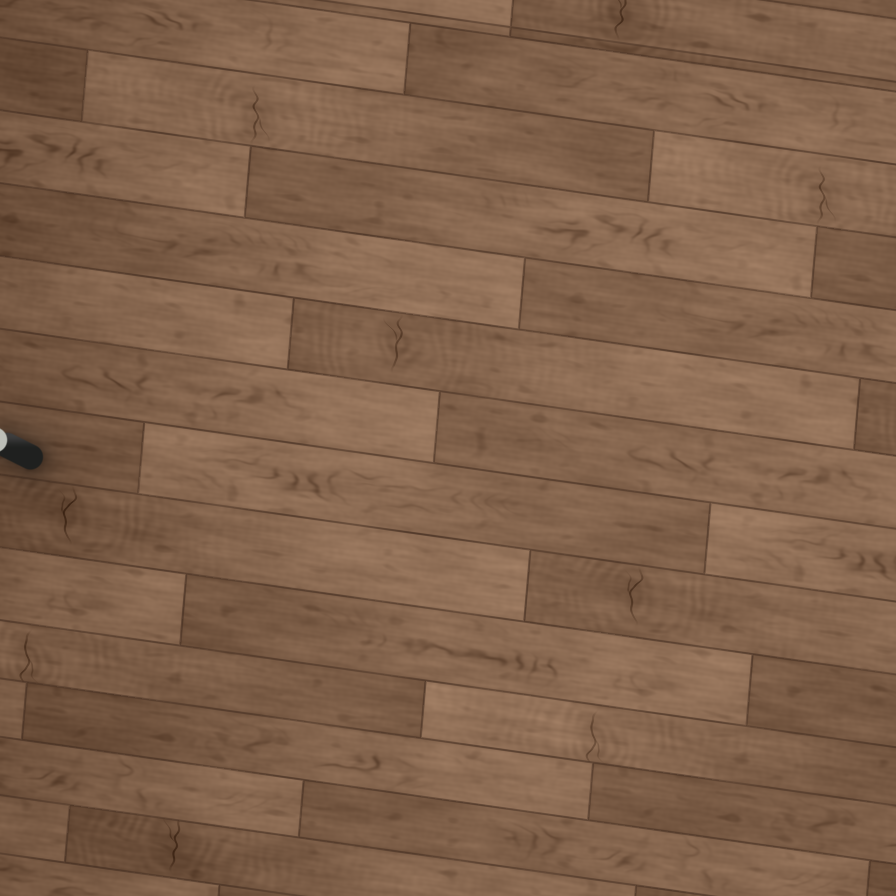
Give the GLSL for this texture, as a Shadertoy shader.

```glsl
// Brown wood-look plank floor, laid in slightly tilted staggered rows.
// Each row has its own print (oak figure or sawn rings with a crack), made from
// gradient noise and repeated on every board; seams and uneven light go on top.
#define TILT 0.142          // fall of the rows across the canvas
#define LEAN 0.085          // slant of the end joints
#define BOARD 0.632         // board length
#define PITCH 0.0813        // row height
#define LOW_PITCH 0.0651    // row height in the lowest rows
#define FIRST_SEAM 0.0313   // depth of the first full seam at mid canvas
#define SEAM 0.0019         // seam width
#define FADE 0.46           // tone change along one board
#define STRIP 0.011         // height of the narrow filler strip

const vec3 DARK = vec3(0.385, 0.275, 0.197);
const vec3 LIGHT = vec3(0.598, 0.465, 0.365);
const vec3 GROOVE = vec3(0.29, 0.20, 0.145);

// Joint position of each row; a negative sign marks a board turned end for end
const float JOINTS[16] = float[16](
    0.200, 0.576, 0.458, -0.098, 0.280, 0.586, 0.328, 0.491,
    -0.161, 0.592, 0.208, -0.475, 0.030, 0.339, 0.078, 0.245);

vec2 gradient(vec2 cell) {
    float a = 6.2832 * fract(sin(dot(cell, vec2(127.1, 311.7))) * 43758.5);
    return vec2(cos(a), sin(a));
}

float noise(vec2 p) {
    vec2 i = floor(p), f = fract(p), s = f * f * f * (f * (f * 6.0 - 15.0) + 10.0);
    vec2 e = vec2(1, 0);
    float low = mix(dot(gradient(i), f), dot(gradient(i + e), f - e), s.x);
    float high = mix(dot(gradient(i + e.yx), f - e.yx), dot(gradient(i + 1.0), f - 1.0), s.x);
    return mix(low, high, s.y);
}

float line(float dist, float width, float px) {
    return 1.0 - smoothstep(0.5 * width - 0.6 * px, 0.5 * width + 0.9 * px, abs(dist));
}

// Fine streaks, soft blotches and small dark flecks
float grain(vec2 q, vec2 seed) {
    float g = 0.24 * noise(q * vec2(9.0, 28.0) + seed);
    g += 0.22 * noise(q * vec2(12.0, 95.0) + seed.yx);
    g += 0.17 * noise(q * vec2(34.0, 210.0) + seed);
    return g - 0.3 * smoothstep(0.3, 0.6, noise(q * vec2(32.0, 75.0) - seed));
}

// Nested oak arches along the middle of the board
float oakFigure(vec2 q, vec2 seed, float middle) {
    float phase = 3.2 * noise(q * vec2(10.0, 24.0) + seed) + 24.0 * q.x
                + 900.0 * q.y * q.y + 0.5 * noise(q * vec2(45.0, 90.0) + seed);
    float arches = pow(0.5 + 0.5 * sin(6.2832 * phase), 3.0);
    vec2 fall = (q - vec2(middle, 0.008 * noise(q.xx * 9.0 + seed))) / vec2(0.15, 0.02);
    float patch_ = smoothstep(-0.25, 0.3, noise(q * vec2(13.0, 38.0) - seed));
    return -exp(-dot(fall, fall)) * patch_ * (0.65 * arches + 0.12);
}

// Sawn rings around a branching radial crack
float sawnRings(vec2 q, vec2 seed, float middle, float px) {
    vec2 d = q - vec2(middle, 0.006);
    float r = length(d * vec2(1.0, 0.8)) + 0.012 * noise(q * 28.0 + seed);
    float rings = sin(470.0 * r) * (0.4 + noise(q * vec2(20.0, 40.0) + seed));
    float tone = 0.17 * rings * exp(-r * 7.0) - 0.25 * exp(-r * r * 2200.0);
    float wander = 0.012 * noise(vec2(q.y * 60.0, seed.x));
    float crack = line(d.x - wander, 0.002, px) * smoothstep(0.036, 0.015, abs(d.y));
    float branch = line(d.x - wander + 0.65 * d.y, 0.0015, px)
                 * smoothstep(0.0, 0.006, d.y) * smoothstep(0.03, 0.01, d.y);
    return tone - 0.6 * crack - 0.4 * branch;
}

// Small dark castor with a pale hub, cut off by the left edge
vec3 castor(vec3 col, vec2 p, float px) {
    vec2 a = p - vec2(0.008, 0.503), b = vec2(0.026, -0.013);
    float d = length(a - b * clamp(dot(a, b) / dot(b, b), 0.0, 1.0)) - 0.014;
    float hub = length(p - vec2(-0.006, 0.509)) - 0.014;
    col *= 1.0 - 0.35 * exp(-max(d, 0.0) * 70.0);
    vec3 rubber = mix(vec3(0.12, 0.125, 0.12), vec3(0.24), smoothstep(-0.004, 0.012, a.y));
    col = mix(col, rubber, smoothstep(px, -px, d));
    return mix(col, vec3(0.74, 0.75, 0.72), smoothstep(px, -px, hub));
}

void mainImage(out vec4 fragColor, in vec2 fragCoord) {
    vec2 p = fragCoord / iResolution.y;
    float px = 1.0 / iResolution.y;

    // Row number and place within the row, measured downward
    float depth = 1.0 - p.y - TILT * (p.x - 0.5) - FIRST_SEAM;
    float bend = depth - 9.0 * PITCH;
    float pitch = bend > 0.0 ? LOW_PITCH : PITCH;
    float rows = 2.0 + (bend > 0.0 ? 9.0 + bend / LOW_PITCH : depth / PITCH);
    float row = floor(rows), down = (rows - row) * pitch;

    // Place within the board
    float joint = JOINTS[int(clamp(row, 0.0, 15.0))];
    bool turned = joint < 0.0;
    float along = mod(p.x + LEAN * down - abs(joint), BOARD);
    vec2 q = vec2(along, 0.5 * pitch - down);
    if (turned) q = vec2(BOARD - q.x, -q.y);

    // Wood tone: fade along the board, grain, print and room light
    vec2 seed = vec2(row * 17.3, row * 7.9 + 3.1);
    float tone = 0.58 + FADE * (smoothstep(-0.1, 1.0, q.x / BOARD) - 0.55);
    tone += grain(q, seed) + 0.07 * noise(p * 150.0);
    bool sawn = mod(3.0 * row + 7.0, 8.0) < 3.0;
    tone += sawn ? sawnRings(q, seed, turned ? BOARD - 0.19 : 0.12, px)
                 : oakFigure(q, seed, 0.40 + 0.06 * sin(row * 2.4));
    vec2 off = p - vec2(0.62, 0.55);
    tone += 0.2 - 1.1 * off.x * off.x - 0.6 * off.y * off.y;

    // Seams between rows, end joints, and the filler strip near the top
    float edge = min(down, pitch - down), end = min(along, BOARD - along);
    float seam = max(line(edge, SEAM, px), line(end, SEAM, px));
    if (row == 1.0) {
        float strip = pitch - down - STRIP;
        tone -= 0.22 * smoothstep(px, -px, strip);
        seam = max(seam, line(strip, SEAM, px));
    }
    tone -= 0.12 * exp(-min(edge, end) * 450.0);
    float wear = 0.62 + 0.35 * noise(p * 14.0);
    vec3 col = mix(mix(DARK, LIGHT, tone), GROOVE, seam * wear);
    fragColor = vec4(castor(col, p, px), 1.0);
}
```
